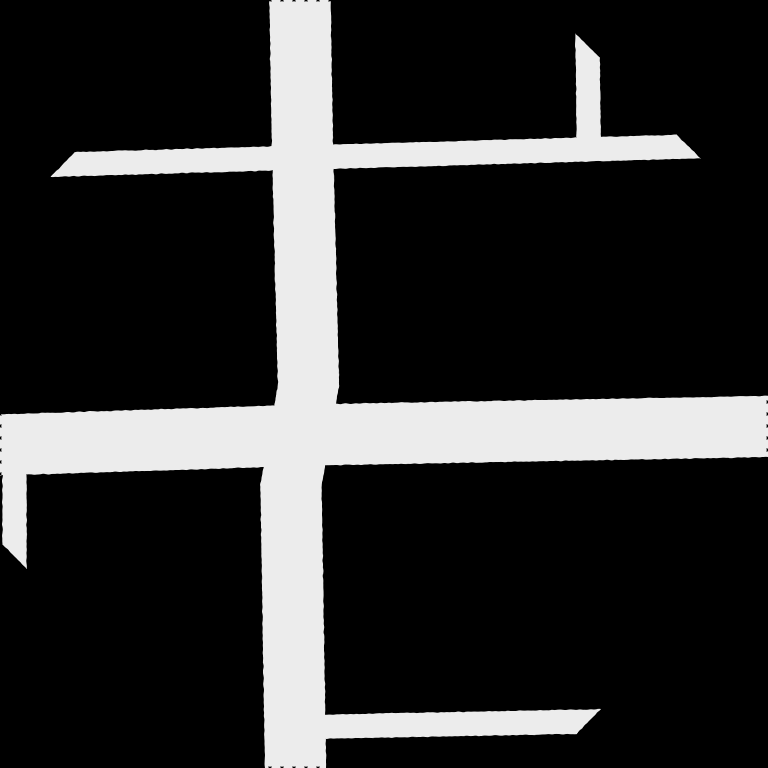
Reproduce this background procedurally as a Shadertoy shader.

```glsl
// Pale street map on black: two wide crossing roads and four narrow mitred lanes.

#define ROAD_HALF 0.0399
#define LANE_HALF 0.0158
#define ROUGHNESS 0.0011
#define GRAIN_SCALE 150.0
#define BORDER_DOTS 64.0
#define ROAD_COLOR vec3(0.926)
#define GROUND_COLOR vec3(0.0)

vec2 hashGradient(vec2 cell) {
    float angle = 6.2831853 * fract(sin(dot(cell, vec2(127.1, 311.7))) * 43758.55);
    return vec2(cos(angle), sin(angle));
}

float gradientNoise(vec2 p) {
    vec2 i = floor(p), f = fract(p);
    vec2 u = f * f * (3.0 - 2.0 * f);
    vec2 e = vec2(1.0, 0.0);
    float low = mix(dot(hashGradient(i), f),
                    dot(hashGradient(i + e), f - e), u.x);
    float high = mix(dot(hashGradient(i + e.yx), f - e.yx),
                     dot(hashGradient(i + 1.0), f - 1.0), u.x);
    return mix(low, high, u.y);
}

// Linear ramp between two points, held constant outside them
float ramp(float t, vec2 a, vec2 b) {
    return mix(a.y, b.y, clamp((t - a.x) / (b.x - a.x), 0.0, 1.0));
}

// Centre x of the upright road, with a kink at the crossing
float uprightCentre(float y) {
    if (y < 0.3685) return ramp(y, vec2(0.0, 0.3848), vec2(0.3685, 0.3789));
    if (y < 0.4987) return ramp(y, vec2(0.3685, 0.3789), vec2(0.4987, 0.4017));
    if (y < 0.8047) return ramp(y, vec2(0.4987, 0.4017), vec2(0.8047, 0.3939));
    return ramp(y, vec2(0.8047, 0.3939), vec2(1.0, 0.3906));
}

// Centre y of the level road
float levelCentre(float x) {
    return x < 0.4167 ? ramp(x, vec2(0.0, 0.4206), vec2(0.4167, 0.4339))
                      : ramp(x, vec2(0.4167, 0.4339), vec2(1.0, 0.4447));
}

// Strip running along x from a to b; miter slants its two ends
float lane(vec2 p, vec2 a, vec2 b, vec2 miter) {
    float across = p.y - mix(a.y, b.y, (p.x - a.x) / (b.x - a.x));
    vec2 ends = vec2(a.x - p.x, p.x - b.x) + vec2(1.0, -1.0) * miter * across;
    ends *= inversesqrt(1.0 + miter * miter);
    return max(abs(across) - LANE_HALF, max(ends.x, ends.y));
}

float streetDistance(vec2 p) {
    // Wide roads
    float d = abs(p.x - uprightCentre(p.y)) - ROAD_HALF;
    d = min(d, abs(p.y - levelCentre(p.x)) - ROAD_HALF);
    // Level lanes
    d = min(d, lane(p, vec2(0.0814, 0.7858), vec2(0.8965, 0.8092), vec2(1.0, -1.0)));
    d = min(d, lane(p, vec2(0.400, 0.0534), vec2(0.7663, 0.0605), vec2(0.0, 1.0)));
    // Upright lanes
    d = min(d, lane(p.yx, vec2(0.8047, 0.7669), vec2(0.9408, 0.7650), vec2(0.0, -1.0)));
    d = min(d, lane(p.yx, vec2(0.2754, 0.0189), vec2(0.400, 0.0189), vec2(-1.0, 0.0)));
    return d;
}

// Small notches spaced along the canvas border
float borderNotches(vec2 p) {
    vec2 rim = min(p, 1.0 - p);
    vec2 gap = (abs(fract(p * BORDER_DOTS) - 0.5) - 0.12) / BORDER_DOTS;
    vec2 notch = max(rim - 0.0018, gap.yx);
    return min(notch.x, notch.y);
}

void mainImage(out vec4 fragColor, in vec2 fragCoord) {
    vec2 p = fragCoord / iResolution.xy;
    float pixel = 1.0 / min(iResolution.x, iResolution.y);

    float d = streetDistance(p) + ROUGHNESS * gradientNoise(p * GRAIN_SCALE);
    d = max(d, -borderNotches(p));

    float coverage = clamp(0.5 - d / pixel, 0.0, 1.0);
    fragColor = vec4(mix(GROUND_COLOR, ROAD_COLOR, coverage), 1.0);
}
```
